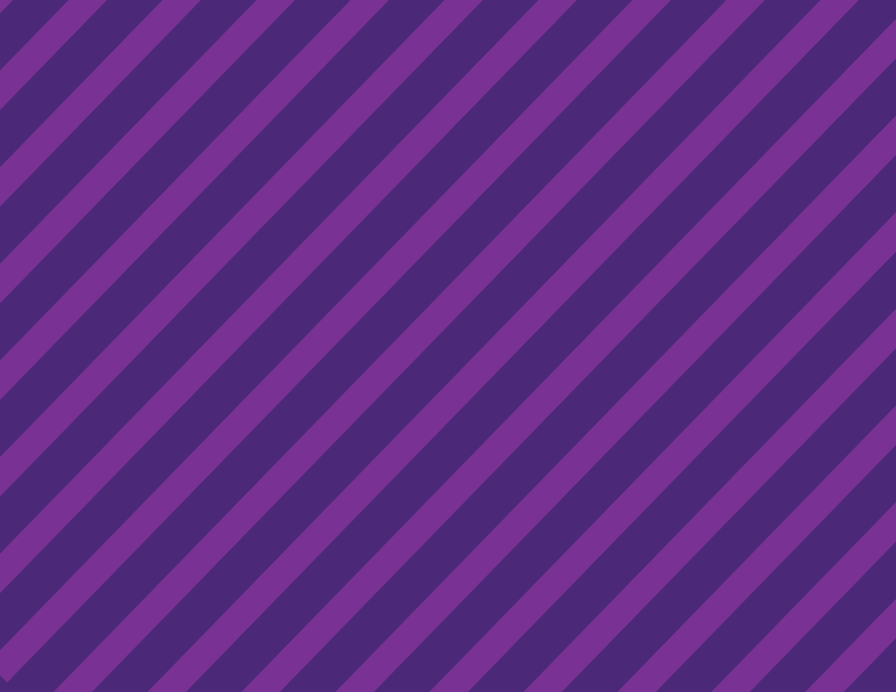
This pattern is drawn by a WebGL 1 fragment shader. Its source:

```glsl
precision highp float;

uniform vec2 u_resolution;

// Coverage of a shape whose signed distance is given, softened over one pixel
float coverage(float dist, float pixel) {
  return clamp(0.5 - dist / pixel, 0.0, 1.0);
}

void main() {
  vec2 uv = gl_FragCoord.xy / u_resolution;
  vec2 fromTopLeft = vec2(uv.x, 1.0 - uv.y);

  // Diagonal stripes, counted across and down the canvas
  vec2 repeats = vec2(9.534, 7.161);
  float phase = dot(fromTopLeft, repeats) - 0.934;
  float fromCentre = abs(fract(phase + 0.5) - 0.5);
  float stripe = coverage(fromCentre - 0.204, length(repeats / u_resolution));

  // Square end of the stripe in the lower left corner
  float aspect = u_resolution.x / u_resolution.y;
  float pastEnd = fromTopLeft.y - fromTopLeft.x * aspect - 0.976;
  stripe *= coverage(pastEnd, 1.414 / u_resolution.y);

  vec3 indigo = vec3(0.30, 0.16, 0.47);
  vec3 violet = vec3(0.475, 0.198, 0.578);
  gl_FragColor = vec4(mix(indigo, violet, stripe), 1.0);
}
```
